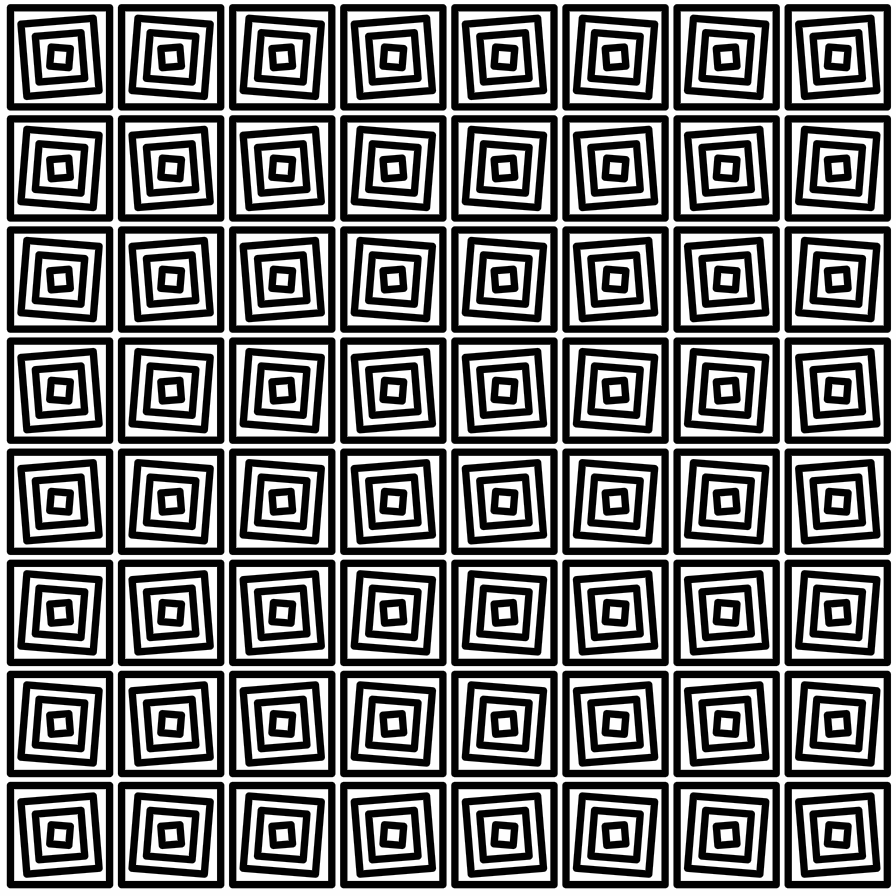
This pattern is drawn by a Shadertoy shader. Its source:

```glsl
// Eight by eight grid of nested, tilted square outlines in black on white.

const float COUNT = 8.0;                      // repeats across and down
const float PITCH = 0.124;                    // cell size, canvas units
const vec2  GRID_CENTER = vec2(0.501, 0.502);
const float HALF_STROKE = 0.033;              // cell units
const float OUTER_HALF = 0.446;               // outer frame, cell units
const float RING_STEP = 0.12;
const float TILT = 0.081;                     // radians
const vec3  INK = vec3(0.003);
const vec3  PAPER = vec3(0.996);

mat2 rotation(float angle) {
    float c = cos(angle), s = sin(angle);
    return mat2(c, -s, s, c);
}

float squareDistance(vec2 p, float halfSize) {
    vec2 d = abs(p) - halfSize;
    return length(max(d, 0.0)) + min(max(d.x, d.y), 0.0);
}

// Outline with round outer joins and sharp inner corners
float outlineDistance(vec2 p, float halfSize, float halfStroke) {
    return abs(squareDistance(p, halfSize)) - halfStroke;
}

// Sign sequence + - - + + - - + along one axis
float mirrorSign(float index) {
    return 1.0 - 2.0 * mod(floor((index + 1.0) * 0.5), 2.0);
}

// Upright frame, two tilted rings, and a core tilted the other way
float nestedSquares(vec2 p, float tilt) {
    float d = outlineDistance(p, OUTER_HALF, HALF_STROKE);
    for (int i = 1; i < 4; i++) {
        float angle = i == 3 ? -tilt : tilt;
        float halfSize = OUTER_HALF - RING_STEP * float(i);
        d = min(d, outlineDistance(rotation(angle) * p, halfSize, HALF_STROKE));
    }
    return d;
}

void mainImage(out vec4 fragColor, in vec2 fragCoord) {
    vec2 uv = fragCoord / iResolution.xy;

    // Cell index is clamped so the margin stays blank
    vec2 grid = (uv - GRID_CENTER) / PITCH + 0.5 * COUNT;
    vec2 cell = clamp(floor(grid), 0.0, COUNT - 1.0);
    vec2 p = grid - cell - 0.5;

    // Tilt is mirrored between neighbouring pairs of rows and columns
    float tilt = TILT * mirrorSign(cell.x) * mirrorSign(cell.y);

    float pixel = 1.0 / (PITCH * min(iResolution.x, iResolution.y));
    float ink = clamp(0.5 - nestedSquares(p, tilt) / (1.1 * pixel), 0.0, 1.0);
    fragColor = vec4(mix(PAPER, INK, ink), 1.0);
}
```
